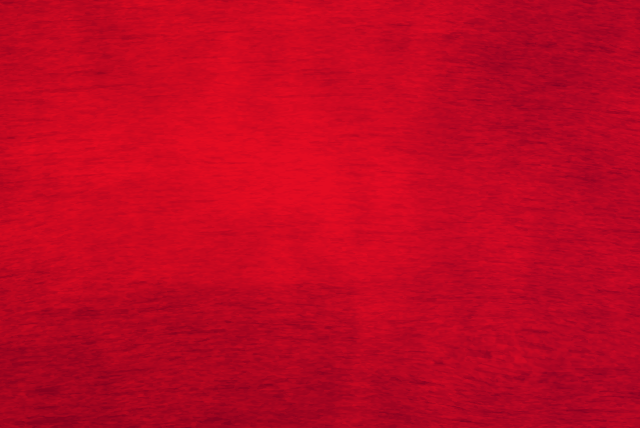
Reproduce this texture procedurally as a Shadertoy shader.

```glsl
// Draws a red painted wood panel with fine horizontal grain and soft mottled shade.

const vec3 DEEP_RED = vec3(0.565, 0.008, 0.128);
const vec3 BRIGHT_RED = vec3(0.868, 0.043, 0.140);

vec3 hash3(vec2 cell) {
    vec3 q = fract(cell.xyx * vec3(0.1031, 0.1030, 0.0973));
    q += dot(q, q.yxz + 33.33);
    return fract((q.xxy + q.yzz) * q.zyx);
}

// Smooth cellular noise: each jittered cell point spreads its own random value.
float cellNoise(vec2 p) {
    vec2 cell = floor(p);
    float total = 0.005;
    float value = 0.5 * total;
    for (int j = -1; j <= 1; j++) {
        for (int i = -1; i <= 1; i++) {
            vec2 neighbor = cell + vec2(i, j);
            vec3 h = hash3(neighbor);
            vec2 d = neighbor + h.xy - p;
            float w = max(0.0, 1.0 - dot(d, d));
            w *= w * w;
            total += w;
            value += w * h.z;
        }
    }
    return value / total;
}

// Noise centred on zero, with its own frequency and offset.
float layer(vec2 p, vec2 frequency, float seed) {
    return cellNoise(p * frequency + seed) - 0.5;
}

// Soft elliptical spot.
float spot(vec2 p, vec2 center, vec2 radius) {
    vec2 d = (p - center) / radius;
    return exp(-dot(d, d));
}

// Bends the grain into a shallow arch with a swirl at the lower right.
vec2 bendGrain(vec2 p) {
    float arch = 0.07 * (p.x - 0.7) * (p.x - 0.7);
    float waves = 0.004 * sin(5.0 * p.x + 7.0 * p.y) + 0.002 * sin(13.0 * p.x - 9.0 * p.y);
    float swirl = (p.y - 0.17) * spot(p, vec2(1.22, 0.17), vec2(0.22, 0.13));
    return vec2(p.x, p.y + arch + waves - 0.5 * swirl);
}

// Broad light: a bright middle, a dark lower band and a dark upper right.
float broadTone(vec2 p) {
    float tone = 0.45 + 0.48 * spot(p, vec2(0.62, 0.62), vec2(0.76, 0.45));
    float edge = p.y + 0.07 * layer(p, vec2(4.0, 9.0), 3.0) + 0.012 * sin(4.0 * p.x);
    float band = 1.0 - smoothstep(0.33, 0.385, edge);
    tone -= 0.17 * band * (1.0 - 0.65 * smoothstep(0.65, 0.95, p.x));
    tone -= 0.22 * spot(p, vec2(1.22, 0.78), vec2(0.20, 0.26));
    return tone - 0.12 * spot(p, vec2(0.95, 0.03), vec2(0.50, 0.05));
}

// Uneven paint: cloudy patches, upright wipes and faint wide streaks.
float paintTone(vec2 p, vec2 grain) {
    return 0.26 * layer(p, vec2(3.5, 5.0), 11.0)
         + 0.22 * layer(p, vec2(12.0, 4.0), 23.0)
         + 0.12 * layer(p, vec2(14.0, 17.0), 29.0)
         + 0.10 * layer(grain, vec2(4.0, 24.0), 37.0);
}

// Fine crisp fibres, from short streaks down to grainy specks.
float fibreTone(vec2 grain) {
    return 0.12 * layer(grain, vec2(14.0, 120.0), 53.0)
         + 0.20 * layer(grain, vec2(50.0, 210.0), 67.0)
         + 0.20 * layer(grain, vec2(120.0, 290.0), 79.0);
}

// Sparse dark lines: thin hairlines broken along their length, and short pores.
float crackTone(vec2 grain) {
    float hairline = smoothstep(0.26, 0.40, layer(grain, vec2(5.0, 150.0), 71.0));
    float broken = smoothstep(-0.2, 0.1, layer(grain, vec2(40.0, 60.0), 89.0));
    float pore = smoothstep(0.25, 0.38, layer(grain, vec2(36.0, 190.0), 83.0));
    return 0.17 * hairline * broken + 0.12 * pore;
}

void mainImage(out vec4 fragColor, in vec2 fragCoord) {
    vec2 p = fragCoord / iResolution.y;
    vec2 grain = bendGrain(p);

    // Shaded wood shows more of its grain than the bright middle.
    float light = broadTone(p);
    float grainStrength = mix(1.3, 0.8, smoothstep(0.45, 0.9, light));
    float tone = light + paintTone(p, grain)
               + grainStrength * (fibreTone(grain) - crackTone(grain));

    // The right side leans slightly towards crimson.
    vec3 color = mix(DEEP_RED, BRIGHT_RED, clamp(tone, -0.1, 1.08));
    color.b += 0.016 * (smoothstep(0.3, 1.5, p.x) - 0.5);
    fragColor = vec4(color, 1.0);
}
```
